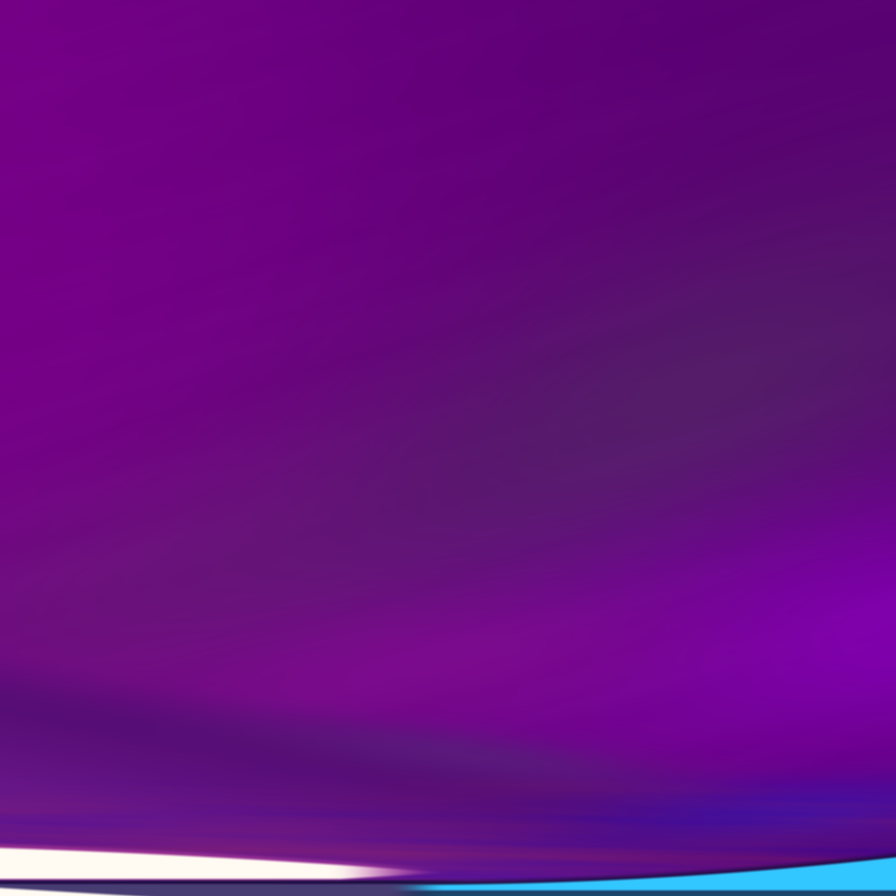
A WebGL 1 fragment shader for this background:

```glsl
precision highp float;
// A violet dusk: broad tilted glows blended over a horizontal gradient,
// a streaked darker floor shaped by gradient noise, and thin tapering
// slivers of white and cyan light along the lower edge.

uniform vec2 u_resolution;

const vec3 PLUM = vec3(0.46, 0.0, 0.53);
const vec3 INDIGO_PLUM = vec3(0.35, 0.0, 0.45);
const vec3 SMOKE = vec3(0.32, 0.125, 0.40);
const vec3 MAUVE = vec3(0.42, 0.085, 0.48);
const vec3 VIOLET = vec3(0.50, 0.0, 0.68);
const vec3 MAGENTA = vec3(0.50, 0.04, 0.56);
const vec3 FLOOR_DARK = vec3(0.34, 0.05, 0.46);
const vec3 FLOOR_LIGHT = vec3(0.41, 0.09, 0.53);
const vec3 BLUE = vec3(0.25, 0.07, 0.64);
const vec3 SLATE = vec3(0.28, 0.24, 0.45);
const vec3 NAVY = vec3(0.05, 0.05, 0.20);
const vec3 CREAM = vec3(1.0, 0.98, 0.95);
const vec3 PINK = vec3(0.77, 0.30, 0.65);
const vec3 CYAN = vec3(0.20, 0.78, 1.0);
const vec3 TEAL = vec3(0.10, 0.28, 0.42);

vec2 randomGradient(vec2 cell) {
  float h = fract(sin(dot(cell, vec2(127.1, 311.7))) * 43758.5);
  return vec2(cos(h * 6.2832), sin(h * 6.2832));
}

float gradientNoise(vec2 p) {
  vec2 i = floor(p), f = fract(p);
  vec2 u = f * f * f * (f * (f * 6.0 - 15.0) + 10.0);
  vec2 e = vec2(1.0, 0.0);
  float a = dot(randomGradient(i), f);
  float b = dot(randomGradient(i + e), f - e);
  float c = dot(randomGradient(i + e.yx), f - e.yx);
  float d = dot(randomGradient(i + e.xx), f - e.xx);
  return mix(mix(a, b, u.x), mix(c, d, u.x), u.y);
}

// Long horizontal streaks summed over three octaves
float streaks(vec2 p) {
  float sum = 0.0, amp = 0.6;
  for (int i = 0; i < 3; i++) {
    sum += amp * gradientNoise(p);
    p = p * vec2(1.4, 2.0) + 7.3;
    amp *= 0.6;
  }
  return sum;
}

// Soft elliptical glow, tilted by an angle
float glow(vec2 p, vec2 centre, vec2 radius, float angle) {
  float c = cos(angle), s = sin(angle);
  vec2 q = p - centre;
  q = vec2(c * q.x + s * q.y, c * q.y - s * q.x) / radius;
  return exp(-dot(q, q));
}

// Soft band between two heights
float band(float y, float low, float high, float soft) {
  return smoothstep(low - soft, low + soft, y)
       * (1.0 - smoothstep(high - soft, high + soft, y));
}

vec3 sky(vec2 p) {
  vec3 c = mix(PLUM, INDIGO_PLUM, smoothstep(-0.1, 1.0, p.x + 0.25 * (p.y - 0.8)));
  c = mix(c, MAUVE, 0.8 * glow(p, vec2(0.22, 0.34), vec2(0.42, 0.14), 0.2));
  c = mix(c, SMOKE, 0.9 * glow(p, vec2(0.76, 0.54), vec2(0.46, 0.19), 0.4));
  c = mix(c, VIOLET, glow(p, vec2(1.05, 0.30), vec2(0.48, 0.15), 0.12));
  c = mix(c, MAGENTA, 0.75 * glow(p, vec2(0.48, 0.26), vec2(0.30, 0.07), 0.1));
  return c + 0.012 * streaks(vec2(p.x * 2.0, (p.y - 0.3 * p.x) * 22.0));
}

vec3 addFloor(vec3 c, vec2 p, float grain) {
  float depth = 0.25 - 0.17 * p.x - p.y;
  float cover = smoothstep(-0.03, 0.035, depth);
  vec3 ground = mix(FLOOR_DARK, FLOOR_LIGHT, smoothstep(0.03, 0.15, depth));
  c = mix(c, ground, cover * mix(1.0, 0.75, smoothstep(0.5, 0.9, p.x)));
  c = mix(c, SMOKE + vec3(0.02, 0.0, 0.08), 0.7 * glow(p, vec2(0.53, 0.157), vec2(0.22, 0.025), -0.12));
  c = mix(c, BLUE, 0.8 * glow(p, vec2(0.90, 0.095), vec2(0.24, 0.035), 0.05));
  float low = 1.0 - smoothstep(0.03, 0.17, p.y);
  return c + low * grain * vec3(0.16, 0.05, -0.12);
}

vec3 addLights(vec3 c, vec2 p, float soft) {
  // Slate strip under a dark seam
  c = mix(c, SLATE, 1.0 - smoothstep(0.014 - soft, 0.014 + soft, p.y));
  float seam = band(p.y, 0.0135, 0.0175, soft);
  c = mix(c, NAVY, 0.85 * seam * (1.0 - smoothstep(0.44, 0.54, p.x)));

  // White sliver with a pink fringe, tapering to the right
  float high = 0.0535 - 0.033 * p.x - 0.045 * p.x * p.x;
  float low = 0.019 + 0.06 * max(p.x - 0.38, 0.0);
  float taper = 1.0 - smoothstep(0.38, 0.51, p.x);
  c = mix(c, PINK, 0.65 * taper * band(p.y, low, high + 0.003, soft * 2.0));
  vec3 whiteTint = mix(CREAM, PINK, smoothstep(0.36, 0.50, p.x));
  c = mix(c, whiteTint, taper * band(p.y, low, high, soft));
  float cornerHigh = 0.009 - 0.06 * p.x;
  c = mix(c, CREAM, band(p.y, -0.01, cornerHigh, soft));

  // Cyan sliver, rising to the right beneath a navy rim
  float reach = max(p.x - 0.46, 0.0);
  float rise = 0.0125 + 0.105 * reach * reach;
  float start = smoothstep(0.43, 0.50, p.x);
  c = mix(c, NAVY, 0.75 * start * band(p.y, -0.01, rise + 0.004, soft * 1.8));
  c = mix(c, TEAL, start * band(p.y, -0.01, 0.005, soft));
  return mix(c, CYAN, start * band(p.y, 0.006, rise, soft));
}

void main() {
  vec2 p = gl_FragCoord.xy / u_resolution;
  float soft = max(0.0022, 0.8 / u_resolution.y);
  float grain = streaks(vec2(p.x * 2.5, (p.y + 0.02 * p.x) * 45.0));
  vec3 color = addFloor(sky(p), p, grain);
  gl_FragColor = vec4(clamp(addLights(color, p, soft), 0.0, 1.0), 1.0);
}
```
